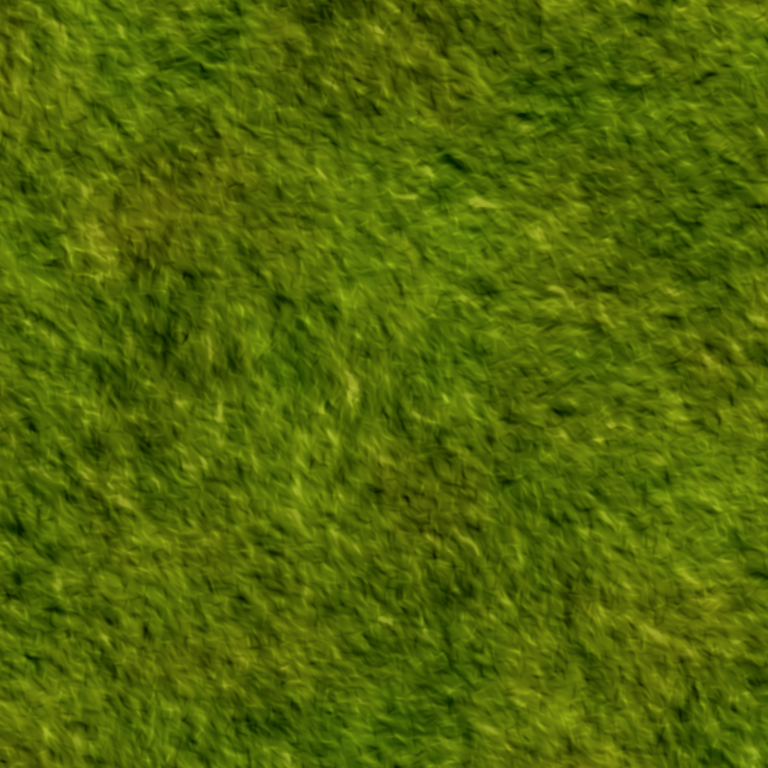
Write a WebGL 1 fragment shader that draws this texture.

```glsl
precision highp float;
// Soft, windswept meadow grass seen from above, with darker and yellower patches.

uniform vec2 u_resolution;

#define SHADE_COLOR vec3(0.20, 0.27, 0.004)
#define SUN_COLOR   vec3(0.46, 0.55, 0.05)
#define STRAW_COLOR vec3(0.64, 0.66, 0.25)
#define MEAN_TONE 0.475
#define PATCH_CONTRAST 0.07
#define CLUMP_CONTRAST 0.075
#define BLADE_CONTRAST 0.13
#define FIBER_CONTRAST 0.165
#define HAIR_CONTRAST 0.14
#define BLADE_WIDTH 0.13
#define HUE_DRIFT 0.011

vec3 hash3(vec2 p) {
  vec3 q = fract(vec3(p.xyx) * vec3(0.1031, 0.1030, 0.0973));
  q += dot(q, q.yxz + 33.33);
  return fract((q.xxy + q.yzz) * q.zyx);
}

float valueNoise(vec2 p) {
  vec2 cell = floor(p);
  vec2 f = fract(p);
  f = f * f * (3.0 - 2.0 * f);
  float low = mix(hash3(cell).x, hash3(cell + vec2(1.0, 0.0)).x, f.x);
  float high = mix(hash3(cell + vec2(0.0, 1.0)).x, hash3(cell + 1.0).x, f.x);
  return mix(low, high, f.y);
}

// Two octaves, centred on zero with a spread near one
float patches(vec2 p) {
  return (valueNoise(p) + 0.6 * valueNoise(p * 2.3 + 17.0) - 0.8) * 4.5;
}

// Main lie of the grass: steep on the left, flatter on the right
float lieAngle(vec2 p) {
  float swirl = valueNoise(p * 4.0 + 51.0) + 0.5 * valueNoise(p * 9.0 + 83.0) - 0.75;
  return -0.92 + 0.35 * p.x + 0.85 * swirl;
}

// Sum of light and dark soft strokes scattered over a grid of cells
float strokes(vec2 p, float angle, float jitter, float seed) {
  vec2 home = floor(p);
  float sum = 0.0;
  for (int y = -1; y <= 1; y++) {
    for (int x = -1; x <= 1; x++) {
      vec2 cell = home + vec2(float(x), float(y));
      for (int i = 0; i < 3; i++) {
        vec2 key = cell + seed + float(i) * vec2(37.0, 71.0);
        vec3 place = hash3(key);
        vec3 style = hash3(key + 137.0);
        vec2 d = p - cell - place.xy;
        float turn = angle + jitter * (style.x + style.y - 1.0);
        float across = dot(d, vec2(-sin(turn), cos(turn))) / BLADE_WIDTH;
        float reach = max(0.0, 1.0 - dot(d, d));
        float weight = 2.0 * place.z - 1.0;
        sum += weight * reach * reach * exp(-0.5 * across * across);
      }
    }
  }
  return sum * 2.3;
}

void main() {
  vec2 p = gl_FragCoord.xy / u_resolution.y;
  float angle = lieAngle(p);

  // Layers from broad clumps down to single hairs
  float clump = strokes(p * 11.0, angle, 0.5, 11.0);
  float blade = strokes(p * 26.0, angle, 0.7, 211.0);
  float fiber = strokes(p * 47.0, angle, 1.0, 419.0);
  float hair = strokes(p * 80.0, angle, 1.3, 631.0);

  float tone = MEAN_TONE
    + PATCH_CONTRAST * patches(p * 4.5 + 5.0)
    + CLUMP_CONTRAST * clump
    + BLADE_CONTRAST * blade
    + FIBER_CONTRAST * fiber
    + HAIR_CONTRAST * hair;
  vec3 color = mix(SHADE_COLOR, SUN_COLOR, max(tone, -0.55));

  // Drift between fresh green and yellow-brown
  float drift = patches(p * 5.5 + 131.0) + 0.5 * blade;
  color += HUE_DRIFT * drift * vec3(1.0, -0.25, 0.05);

  // Rare pale dry blades
  float straw = smoothstep(1.5, 3.2, 0.6 * (blade + fiber) + 0.35 * hair);
  color = mix(color, STRAW_COLOR, 0.45 * straw);

  gl_FragColor = vec4(clamp(color, 0.0, 1.0), 1.0);
}
```
